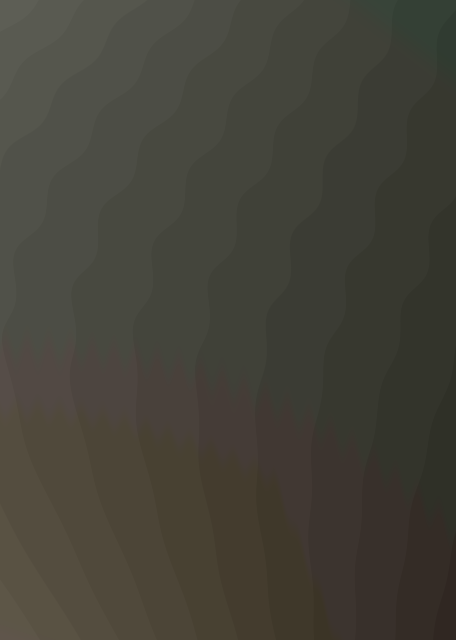
This background is drawn by a Shadertoy shader. Its source:

```glsl
// Dim banded gradient: grey-green above, warm brown below, darkening to the right.

const float TAU = 6.2831853;
const float BRIGHTEST = 0.373;   // luminance at band index zero
const float BAND_STEP = 0.0165;  // luminance lost per band
const float STRIPE_COUNT = 21.0; // vertical teeth along the warm edge
const float STRIPE_DEPTH = 0.018;
const float RIPPLE = 0.11;       // waviness of the bands
const float RIPPLE_RATE = 6.5;

// Colour tints added to the band luminance
const vec3 OLIVE_TINT = vec3(0.0, 0.004, -0.030);
const vec3 MAUVE_TINT = vec3(0.021, -0.012, -0.033);
const vec3 BROWN_TINT = vec3(0.016, -0.012, -0.068);
const vec3 GREEN_TINT = vec3(-0.028, 0.017, -0.026);
const vec3 ROSE_TINT = vec3(0.030, -0.018, -0.045);

// Continuous band index; p.x runs right and p.y runs down, both 0 to 1
float bandIndex(vec2 p) {
    float d = p.y - 0.5;
    float leftEdge = 3.9 + 0.7 * d - 13.0 * d * d;
    float slope = 6.75 + 13.0 * (p.y - 0.39) * (p.y - 0.39);
    float phase = RIPPLE_RATE * (p.y - 0.46 * p.x + 0.198);
    float fade = 1.0 - 0.7 * smoothstep(0.4, 0.65, p.y);
    return leftEdge + slope * p.x - RIPPLE * fade * sin(TAU * phase);
}

// Whole band number with an antialiased step
float softFloor(float n) {
    float w = clamp(fwidth(n), 0.0001, 0.5);
    return floor(n) - 1.0 + smoothstep(0.0, w, fract(n));
}

// Toothed offset shared by both warm edges
float teeth(float x) {
    return STRIPE_DEPTH * sin(TAU * STRIPE_COUNT * x);
}

// Signed depth below the curve where the warm tones begin
float warmDepth(vec2 p) {
    return p.y - 0.545 - 0.29 * pow(p.x, 2.4) + teeth(p.x);
}

// Signed depth below the curve where mauve turns to brown
float brownDepth(vec2 p) {
    float edge = 0.64 + 0.3 * p.x * p.x + 1.4 * max(p.x - 0.6, 0.0);
    return p.y - edge - 0.6 * teeth(p.x);
}

void mainImage(out vec4 fragColor, in vec2 fragCoord) {
    vec2 p = fragCoord / iResolution.xy;
    p.y = 1.0 - p.y;

    // Stepped luminance
    float band = max(softFloor(bandIndex(p)) + 0.5, 0.0);
    float light = BRIGHTEST - BAND_STEP * band;

    // Warm lower region
    vec3 tint = mix(OLIVE_TINT, MAUVE_TINT, smoothstep(-0.025, 0.025, warmDepth(p)));
    tint = mix(tint, BROWN_TINT, smoothstep(-0.02, 0.02, brownDepth(p)));

    // Corner tints: green at upper right, rose at lower left
    float green = smoothstep(-0.03, 0.03, 0.55 * (p.x - 0.79) - p.y + 0.01);
    float rose = smoothstep(0.0, 0.03, p.y - 0.965 - 0.25 * p.x);
    tint = mix(tint, GREEN_TINT, green);
    tint = mix(tint, ROSE_TINT, 0.6 * rose);

    fragColor = vec4(light + tint, 1.0);
}
```
